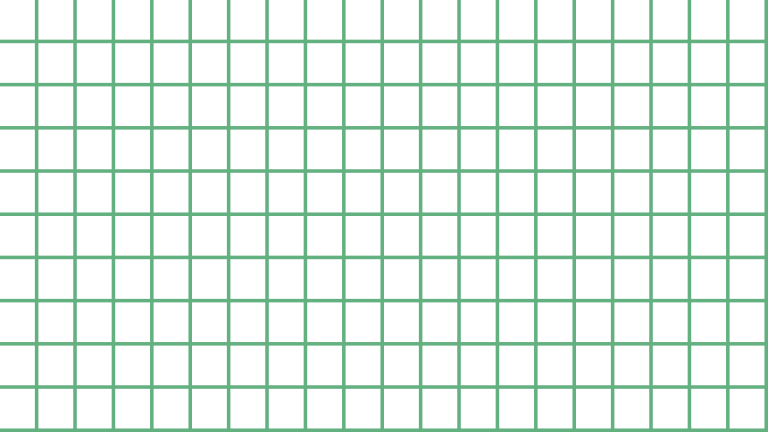
Reproduce this pattern procedurally as a Shadertoy shader.

```glsl
// Box-filtered coverage of a line of the given width
float lineCoverage(float dist, float width, float pixel) {
    return clamp((0.5 * width - dist) / pixel + 0.5, 0.0, 1.0);
}

void mainImage(out vec4 fragColor, in vec2 fragCoord) {
    float pixel = 1.0 / iResolution.y;
    vec2 uv = fragCoord * pixel;
    vec2 cell = vec2(iResolution.x * pixel / 20.0, 0.1);
    float width = 0.0082;

    // Lines hug the right and bottom edges of each cell
    vec2 center = vec2(-0.5, 0.5) * width;
    vec2 dist = abs(fract((uv - center) / cell + 0.5) - 0.5) * cell;

    float vertical = lineCoverage(dist.x, width, pixel);
    float horizontal = lineCoverage(dist.y, width, pixel);
    float grid = 1.0 - (1.0 - vertical) * (1.0 - horizontal);

    vec3 paper = vec3(1.0);
    vec3 green = vec3(0.39, 0.69, 0.50);
    fragColor = vec4(mix(paper, green, grid), 1.0);
}
```
